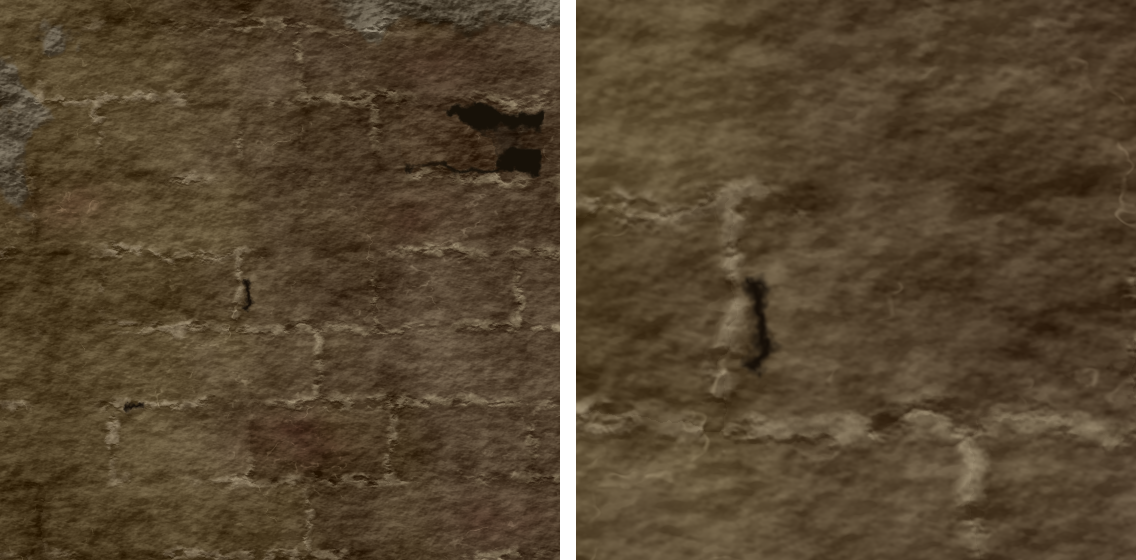
Left: the whole. Right: its middle third, enlarged.
Give the GLSL for this texture, as a WebGL 2 fragment shader.

```glsl
#version 300 es
precision highp float;
uniform vec2 u_resolution;
out vec4 outColor;

float hash(vec2 p) {
    return fract(sin(dot(p, vec2(127.1, 311.7))) * 43758.5453);
}

float noise(vec2 p) {
    vec2 i = floor(p), f = fract(p);
    f = f * f * (3.0 - 2.0 * f);
    return mix(mix(hash(i), hash(i + vec2(1, 0)), f.x),
               mix(hash(i + vec2(0, 1)), hash(i + vec2(1, 1)), f.x), f.y);
}

// Fractal noise, centred on zero
float fbm(vec2 p) {
    float sum = 0.0, amp = 0.5;
    for (int i = 0; i < 4; i++) {
        sum += amp * (noise(p) - 0.5);
        p = mat2(1.6, 1.2, -1.2, 1.6) * p + 7.3;
        amp *= 0.58;
    }
    return sum;
}

float box(vec2 p, vec2 halfSize) {
    vec2 d = abs(p) - halfSize;
    return length(max(d, 0.0)) + min(max(d.x, d.y), 0.0);
}

// Courses of long bricks alternate with courses of short ones.
// Returns the brick id in xy, then distances to the upright and level joints.
vec4 bond(vec2 p) {
    float course = (p.y - 0.008) / 0.1355;
    float row = floor(course), isShort = mod(row, 2.0);
    float width = mix(0.475, 0.247, isShort);
    float x = (p.x - mix(0.08, 0.19, isShort) - 0.04 * (hash(vec2(row, 4.0)) - 0.5)) / width;
    vec2 edge = 0.5 - abs(fract(vec2(x, course)) - 0.5);
    return vec4(floor(x), row, edge * vec2(width, 0.1355));
}

vec2 ragged(vec2 p) {
    return p + 0.03 * vec2(fbm(p * 13.0), fbm(p * 13.0 + 31.0))
             + 0.022 * vec2(fbm(p * 48.0), fbm(p * 48.0 + 17.0));
}

// Crumbled mortar, strongest to the lower right
float mortar(vec2 p) {
    vec4 b = bond(ragged(p));
    float joint = min(b.z * 1.2, b.w);
    float kept = smoothstep(-0.1, 0.14, fbm(p * 9.0 + 3.0) + 0.12 * (p.x - p.y) + 0.03);
    float crumbs = smoothstep(-0.16, 0.1, fbm(p * vec2(50.0, 75.0) + 5.0));
    return (1.0 - smoothstep(0.003, 0.016, joint)) * kept * crumbs;
}

// Old render clinging to the top right and the left edge
float render(vec2 p) {
    float wob = 0.12 * fbm(p * 15.0 + 9.0);
    float top = smoothstep(0.935, 0.96, p.y + wob) * smoothstep(0.57, 0.64, p.x + wob);
    float lump = min(length((p - vec2(0.01, 0.79)) * vec2(1.0, 0.4)) - 0.04,
                     length(p - vec2(0.09, 0.92)) - 0.04);
    return max(top, 1.0 - smoothstep(-0.01, 0.012, lump + wob));
}

float height(vec2 p) {
    return 0.04 * fbm(p * vec2(12.0, 17.0)) + 0.026 * fbm(p * vec2(38.0, 56.0))
         + 0.009 * mortar(p) + render(p) * (0.008 + 0.04 * fbm(p * 22.0));
}

void main() {
    vec2 p = gl_FragCoord.xy / u_resolution;
    vec2 rough = ragged(p);
    vec4 brick = bond(rough);
    float pale = mortar(p), plaster = render(p);

    // Light raking down from the upper left
    float h = height(p), e = 0.0025;
    vec2 slope = vec2(height(p + vec2(e, 0)) - h, height(p + vec2(0, e)) - h) / e;
    float light = clamp(-dot(slope, vec2(-0.5, 0.85)), -1.0, 1.2);

    // Brick faces, from deep umber to dusty buff
    float tone = 0.385 + 0.14 * (hash(brick.xy + 2.0) - 0.5) + 0.65 * fbm(p * 5.0)
               + 0.4 * fbm(p * vec2(17.0, 24.0) + 2.0)
               + 0.4 * fbm(p * vec2(60.0, 85.0)) + 0.16 * light;
    tone -= 0.14 * (1.0 - smoothstep(0.0, 0.02, min(brick.z, brick.w)));
    tone += pale * (0.5 + 0.7 * fbm(p * 75.0)) + 0.12 * plaster * (1.0 + light);

    // Chalky scuffs strewn over the faces
    float vein = 1.0 - smoothstep(0.0, 0.035, abs(fbm(p * vec2(16.0, 22.0) + 40.0)));
    float scuffed = smoothstep(0.02, 0.2, fbm(p * 8.0 + 60.0) + 0.1 * (p.x - 0.5));
    tone += 0.3 * vein * scuffed * smoothstep(-0.1, 0.15, fbm(p * 60.0 + 11.0));
    vec3 color = vec3(0.19, 0.13, 0.06) + clamp(tone, -0.15, 1.25) * vec3(0.34, 0.34, 0.31);

    // Ochre on the left, a duller cast on the right
    float face = (1.0 - pale) * (1.0 - plaster);
    color += face * mix(vec3(0.005, 0.003, -0.02), vec3(0.0, -0.006, 0.004),
                        smoothstep(0.3, 0.8, p.x + 0.8 * fbm(p * 4.0)));
    color = mix(color, vec3(dot(color, vec3(0.34))) + vec3(0.025, 0.015, -0.02), 0.45 * plaster);

    // Red clay showing through
    vec3 stains[5] = vec3[5](vec3(0.54, 0.21, 1.0), vec3(0.13, 0.63, 0.5),
        vec3(0.73, 0.61, 0.45), vec3(0.89, 0.07, 0.45), vec3(0.77, 0.88, 0.35));
    for (int i = 0; i < 5; i++) {
        vec2 d = (rough - stains[i].xy) / vec2(0.09, 0.045);
        float red = stains[i].z * exp(-dot(d, d)) * face * (0.8 + 1.5 * fbm(p * 20.0));
        color *= 1.0 - clamp(red, 0.0, 1.0) * vec3(0.14, 0.33, 0.33);
    }

    // Cavity holding a broken brick and rubble
    vec2 c = p + 1.1 * (rough - p);
    float cavity = 1.0 - smoothstep(-0.004, 0.004, box(c - vec2(0.842, 0.752), vec2(0.127, 0.054)));
    float shard = max(box(c - vec2(0.798, 0.76), vec2(0.086, 0.056)),
                      dot(c - vec2(0.83, 0.775), vec2(0.57, 0.82)));
    float fill = 1.0 - smoothstep(-0.004, 0.004, shard);
    vec3 hollow = mix(vec3(0.09, 0.065, 0.03), color * 1.08, fill);
    for (int i = 0; i < 9; i++) {
        float k = float(i);
        vec2 spot = vec2(0.75 + 0.026 * k, 0.703 + 0.008 * k + 0.02 * (hash(vec2(k, 8.0)) - 0.5));
        float stone = length((c - spot) * vec2(0.8, 1.0)) - 0.012 - 0.0016 * k;
        float shade = 0.7 + 0.25 * hash(vec2(k, 5.0));
        hollow = mix(hollow, color * shade, (1.0 - fill) * (1.0 - smoothstep(-0.006, 0.004, stone)));
    }
    color = mix(color, hollow, cavity);

    // Small gaps in the joints
    float gap = min(box(c - vec2(0.447, 0.473), vec2(0.003, 0.021)),
                    box(c - vec2(0.236, 0.278), vec2(0.008, 0.003)));
    color = mix(vec3(0.09, 0.06, 0.03), color, smoothstep(-0.003, 0.006, gap));

    outColor = vec4(clamp(color, 0.0, 1.0), 1.0);
}
```
